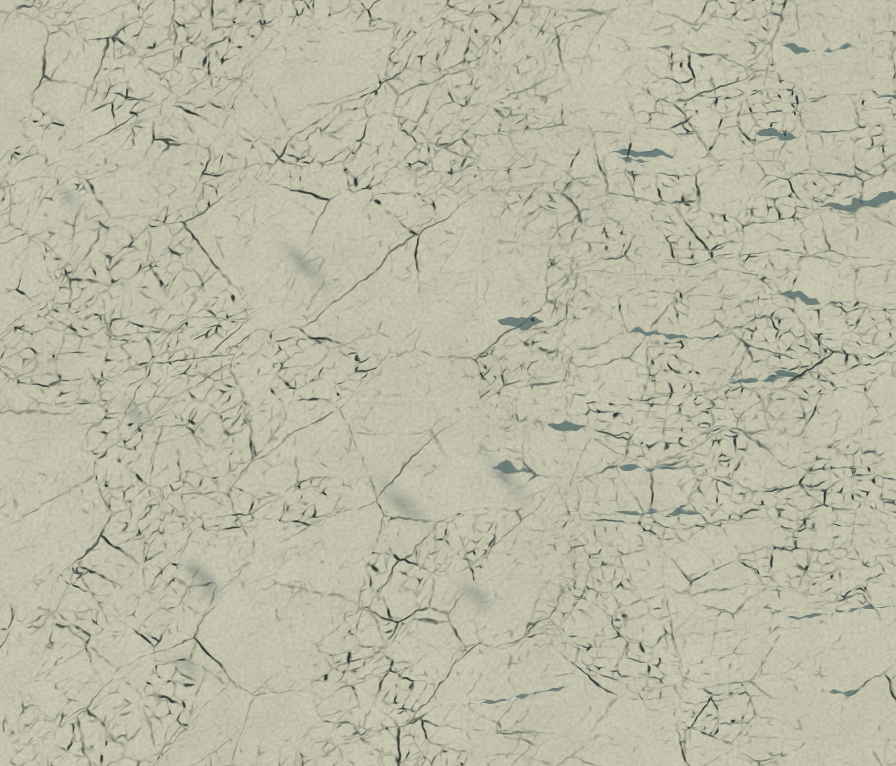
This texture is drawn by a Shadertoy shader. Its source:

```glsl
// Aged cream paint split by a branching craquelure: nested, warped Voronoi edges
// run diagonally on the left and turn blocky on the right, with broken dark
// cracks, ragged blue-grey flake losses and a few soft diagonal smudges.

#define COARSE_SCALE 8.0
#define LEVEL_RATIO 1.95
#define CRACK_WIDTH 0.0004
#define CRACK_SOFTNESS 0.0021
#define LEFT_TILT 0.68
#define FAINT_AMOUNT 0.64
#define DARK_AMOUNT 0.9
#define PAINT vec3(0.764, 0.764, 0.680)
#define FAINT_CRACK vec3(0.46, 0.47, 0.40)
#define DARK_CRACK vec3(0.10, 0.13, 0.13)
#define FLAKE_LOSS vec3(0.37, 0.45, 0.44)
#define SMUDGE vec3(0.47, 0.49, 0.48)

vec2 hash2(vec2 p) {
    vec3 h = fract(p.xyx * vec3(0.1031, 0.1030, 0.0973));
    h += dot(h, h.yzx + 33.33);
    return fract((h.xx + h.yz) * h.zy);
}

float cornerSlope(vec2 cell, vec2 offset) {
    float angle = 6.2832 * hash2(cell).x;
    return dot(vec2(cos(angle), sin(angle)), offset);
}

float gradientNoise(vec2 p) {
    vec2 i = floor(p), f = fract(p), e = vec2(1.0, 0.0);
    vec2 u = f * f * f * (f * (f * 6.0 - 15.0) + 10.0);
    return mix(mix(cornerSlope(i, f), cornerSlope(i + e, f - e), u.x),
               mix(cornerSlope(i + e.yx, f - e.yx), cornerSlope(i + 1.0, f - 1.0), u.x), u.y);
}

vec2 noise2(vec2 p) {
    return vec2(gradientNoise(p), gradientNoise(p + 57.3));
}

// Voronoi cell: distance to its edge, random value, how upright that edge is
vec3 voronoi(vec2 p, float jitter) {
    vec2 i = floor(p), f = fract(p), nearCell = vec2(0), nearest = vec2(0), normal = vec2(1, 0);
    float best = 8.0, edge = 8.0;
    for (int y = -1; y <= 1; y++)
    for (int x = -1; x <= 1; x++) {
        vec2 g = vec2(x, y);
        vec2 r = g + 0.5 + jitter * (hash2(i + g) - 0.5) - f;
        if (dot(r, r) < best) { best = dot(r, r); nearest = r; nearCell = i + g; }
    }
    for (int y = -2; y <= 2; y++)
    for (int x = -2; x <= 2; x++) {
        vec2 g = vec2(x, y);
        vec2 r = g + 0.5 + jitter * (hash2(i + g) - 0.5) - f;
        vec2 across = r - nearest;
        if (dot(across, across) > 0.0001) {
            vec2 dir = normalize(across);
            float d = dot(0.5 * (nearest + r), dir);
            if (d < edge) { edge = d; normal = dir; }
        }
    }
    return vec3(edge, hash2(nearCell + 91.7).x, abs(normal.x));
}

// Nested cracks: x = faint lines, y = dark broken lines, z = flat open seams
vec3 crackNet(vec2 q, float jitter, float soft) {
    vec3 net = vec3(0);
    float scale = COARSE_SCALE, split = 1.0;
    float region = gradientNoise(q * 4.0 + 9.0);
    for (int level = 0; level < 4; level++) {
        float depth = float(level);
        vec2 s = q * scale + 17.3 * depth;
        vec3 cell = voronoi(s, jitter);
        float d = cell.x / scale;
        float broken = gradientNoise(s * 1.3 + 5.0);
        float grit = gradientNoise(q * 105.0 + 31.0 * depth);
        float line = (1.0 - smoothstep(0.0, CRACK_WIDTH + soft, d)) * split;
        float presence = smoothstep(-0.4, 0.35, broken + 0.7 * grit);
        float upright = mix(0.35, 1.0, cell.z);
        // Coarse cracks run dark for longer, fine ones only in specks
        float darkness = broken + mix(0.25, 0.6, depth / 3.0) * grit;
        net.x = max(net.x, line * presence * (1.0 - 0.08 * depth));
        net.y = max(net.y, line * upright * smoothstep(0.18, 0.5, darkness));
        net.z = max(net.z, line * (1.0 - cell.z) * smoothstep(0.1, 0.35, broken + 0.4 * grit));
        // Some islands stay nearly whole, others break up further
        float breaks = smoothstep(0.26, 0.42, cell.y + 0.3 * region - 0.04 * depth);
        split *= mix(0.22, 1.0, breaks);
        scale *= LEVEL_RATIO;
    }
    return net;
}

void mainImage(out vec4 fragColor, in vec2 fragCoord) {
    vec2 p = fragCoord / iResolution.y;
    float aspect = iResolution.x / iResolution.y;
    float soft = max(CRACK_SOFTNESS, 1.0 / iResolution.y);

    // Warp straight edges into ragged cracks
    vec2 q = p + 0.022 * noise2(p * 7.0) + 0.006 * noise2(p * 30.0) + 0.0028 * noise2(p * 95.0);
    float c = cos(LEFT_TILT), s = sin(LEFT_TILT);
    vec2 tilted = vec2(c * q.x + s * q.y, c * q.y - s * q.x) * vec2(0.78, 1.18);
    float rightSide = smoothstep(0.54, 0.68, p.x / aspect + 0.2 * gradientNoise(p * 3.0));
    vec3 net = mix(crackNet(tilted + 3.0, 0.95, soft),
                   crackNet(q * vec2(0.85, 1.15) + 8.0, 0.7, soft), rightSide);

    // Paint body: slow tone drift and fine grain
    float tone = 0.018 * gradientNoise(p * 5.0) + 0.022 * gradientNoise(p * 26.0);
    vec3 color = PAINT + tone + 0.05 * gradientNoise(p * 210.0);

    // Soft diagonal smudges
    for (int k = 0; k < 9; k++) {
        vec2 h = hash2(vec2(k, 12.0)), size = hash2(vec2(k, 47.0));
        vec2 r = p - h * vec2(0.75 * aspect, 0.75);
        r = vec2(r.x - r.y, r.x + r.y) * 0.707;
        r /= vec2(0.016 + 0.022 * size.x, 0.008 + 0.008 * size.y);
        float blot = exp(-dot(r, r)) * (0.65 + 0.6 * gradientNoise(p * 45.0));
        color = mix(color, SMUDGE, 0.6 * blot);
    }

    color = mix(color, FAINT_CRACK, FAINT_AMOUNT * net.x);
    color = mix(color, FLAKE_LOSS, 0.7 * net.z * rightSide);

    // Ragged horizontal flake losses, mostly on the right, tapering to points
    for (int k = 0; k < 20; k++) {
        vec2 h = hash2(vec2(k, 3.0)), size = hash2(vec2(k, 71.0));
        vec2 r = q - vec2(aspect * (1.0 - 0.45 * h.x), h.y);
        r.y -= 0.1 * r.x * (size.x - 0.3);
        float reach = mix(0.02, 0.075, size.x);
        float taper = max(0.0, 1.0 - r.x * r.x / (reach * reach));
        float thick = mix(0.0015, 0.009, size.y * size.y * size.y);
        thick = taper * (thick + 0.009 * gradientNoise(q * vec2(50.0, 90.0) + float(k)));
        float inside = smoothstep(-0.5 * soft, 0.5 * soft, thick - abs(r.y));
        color = mix(color, FLAKE_LOSS, 0.85 * inside * smoothstep(0.0, 0.15, taper));
    }

    color = mix(color, DARK_CRACK, DARK_AMOUNT * net.y);
    fragColor = vec4(clamp(color, 0.0, 1.0), 1.0);
}
```
